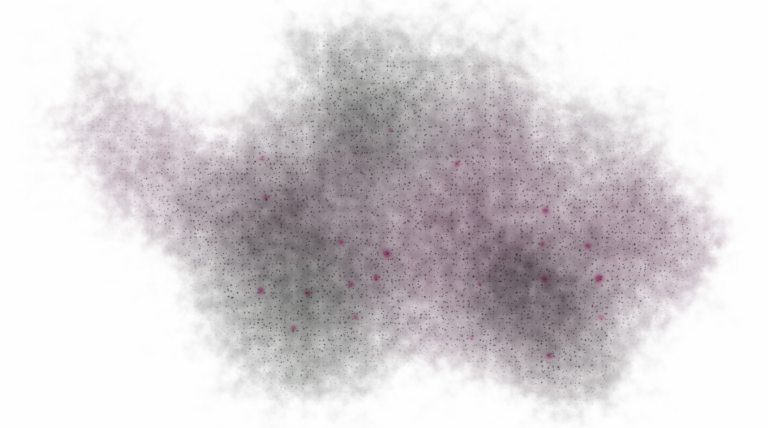
Write a WebGL 2 fragment shader that draws this background.

```glsl
#version 300 es
precision highp float;

uniform vec2 u_resolution;
out vec4 fragColor;

// Lengths are in canvas heights, origin at the lower left.
const vec3 PAPER = vec3(0.995);
const vec3 GREY_INK = vec3(1.0, 0.97, 1.0);    // absorption per unit of density
const vec3 PLUM_INK = vec3(0.82, 1.08, 0.90);
const vec3 RED_INK = vec3(0.25, 1.25, 0.70);
const float WARP = 0.035;
const float BILLOW_SCALE = 9.0;
const float PUFF_SCALE = 30.0;
const float BILLOW_GAIN = 0.45;
const float PUFF_GAIN = 0.65;
const float SPECK_CELL = 0.0125;
const float SPECK_RADIUS = 0.0021;
const float SPECK_GAIN = 0.45;
const float SPOT_CELL = 0.095;
const float SPOT_RADIUS = 0.0075;
const float SPOT_GAIN = 0.75;

// Clouds: centre x, centre y, radius, density
const vec4 GREY_CLOUDS[9] = vec4[9](
  vec4(0.63, 0.475, 0.17, 0.30), vec4(0.86, 0.71, 0.15, 0.43),
  vec4(0.78, 0.87, 0.13, 0.13), vec4(0.72, 0.29, 0.19, 0.48),
  vec4(1.22, 0.325, 0.12, 0.36), vec4(1.33, 0.20, 0.15, 0.24),
  vec4(1.08, 0.80, 0.19, 0.13), vec4(1.40, 0.67, 0.16, 0.08),
  vec4(0.23, 0.85, 0.13, 0.06));
const vec4 PLUM_CLOUDS[11] = vec4[11](
  vec4(0.26, 0.66, 0.14, 0.17), vec4(0.43, 0.57, 0.14, 0.20),
  vec4(0.60, 0.48, 0.15, 0.24), vec4(0.80, 0.56, 0.17, 0.25),
  vec4(1.14, 0.62, 0.17, 0.36), vec4(0.95, 0.38, 0.17, 0.32),
  vec4(1.20, 0.34, 0.16, 0.34), vec4(1.44, 0.45, 0.17, 0.40),
  vec4(1.30, 0.20, 0.13, 0.13), vec4(1.10, 0.48, 0.15, 0.17),
  vec4(1.57, 0.42, 0.12, 0.12));

vec3 hash3(vec2 cell) {
  vec3 h = fract(cell.xyx * vec3(0.1031, 0.1030, 0.0973));
  h += dot(h, h.yxz + 33.33);
  return fract((h.xxy + h.yzz) * h.zyx);
}

float cornerGradient(vec2 cell, vec2 offset) {
  float angle = 6.2832 * hash3(cell).x;
  return dot(vec2(cos(angle), sin(angle)), offset);
}

float gradientNoise(vec2 p) {
  vec2 i = floor(p), f = fract(p);
  vec2 u = f * f * f * (f * (f * 6.0 - 15.0) + 10.0);
  vec2 e = vec2(1.0, 0.0);
  float low = mix(cornerGradient(i, f), cornerGradient(i + e, f - e), u.x);
  float high = mix(cornerGradient(i + e.yx, f - e.yx),
                   cornerGradient(i + 1.0, f - 1.0), u.x);
  return 1.5 * mix(low, high, u.y);
}

float fbm(vec2 p) {
  float sum = 0.0, gain = 0.6;
  for (int octave = 0; octave < 4; octave++) {
    sum += gain * gradientNoise(p);
    p = mat2(1.6, 1.2, -1.2, 1.6) * p + 17.3;
    gain *= 0.5;
  }
  return sum;
}

float cloud(vec2 p, vec4 c) {
  vec2 d = (p - c.xy) / c.z;
  return c.w * exp(-dot(d, d));
}

// One soft dot at a random place in each kept cell
float scatter(vec2 p, float cell, float radius, float keep, float seed) {
  vec2 id = floor(p / cell);
  vec3 h = hash3(id + seed);
  float strength = hash3(id + seed + 71.0).y;
  float size = radius * mix(0.6, 1.15, strength);
  vec2 d = (fract(p / cell) - mix(vec2(0.2), vec2(0.8), h.xy)) * cell / size;
  return step(1.0 - keep, h.z) * mix(0.35, 1.0, strength) * exp(-dot(d, d));
}

void main() {
  vec2 p = gl_FragCoord.xy / u_resolution.y;

  // Ragged cloud masses
  vec2 warped = p + WARP * vec2(fbm(p * 7.0), fbm(p * 7.0 + 41.0));
  float grey = 0.0, plum = 0.0;
  for (int i = 0; i < GREY_CLOUDS.length(); i++) grey += cloud(warped, GREY_CLOUDS[i]);
  for (int i = 0; i < PLUM_CLOUDS.length(); i++) plum += cloud(warped, PLUM_CLOUDS[i]);

  // Mottling is strongest where the cloud is thin
  float mass = grey + plum;
  float billow = fbm(p * BILLOW_SCALE + 5.0);
  float puff = fbm(p * PUFF_SCALE + 23.0);
  float thin = mix(1.5, 0.55, smoothstep(0.05, 0.5, mass));
  float mottle = max(0.0, 1.0 + thin * (BILLOW_GAIN * billow + PUFF_GAIN * puff));
  float body = smoothstep(0.015, 0.17, mass + 0.06 * (billow + puff));
  vec3 absorption = (grey * GREY_INK + plum * PLUM_INK) * mottle * body;

  // Dark grain and red spots
  float grain = scatter(p, SPECK_CELL, SPECK_RADIUS, 0.7, 3.0)
              + scatter(p + 0.37, SPECK_CELL * 0.8, SPECK_RADIUS * 0.8, 0.5, 19.0);
  absorption += SPECK_GAIN * grain * smoothstep(0.06, 0.4, mass) * GREY_INK;
  vec2 ragged = p + 0.004 * vec2(puff, billow);
  float spots = scatter(ragged, SPOT_CELL, SPOT_RADIUS, 0.35, 7.0);
  absorption += SPOT_GAIN * spots * smoothstep(0.3, 0.5, mass) * RED_INK;

  fragColor = vec4(PAPER * exp(-absorption), 1.0);
}
```
